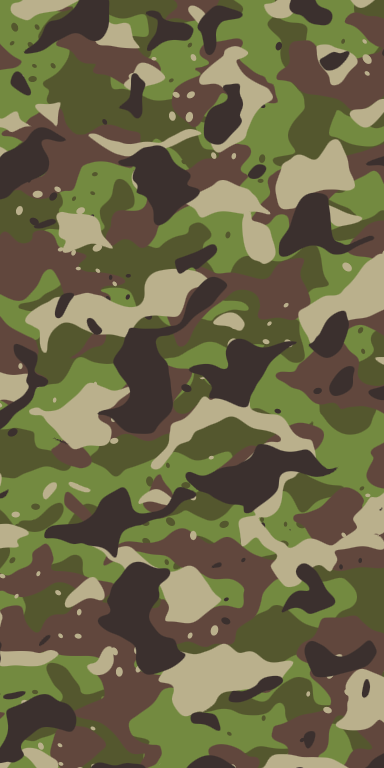
Write a Shadertoy shader that draws this pattern.

```glsl
// Woodland camouflage: five flat colours in layered, wavy blobs with small specks.

// Cells per canvas width, across and along the blobs
#define BLOB_SCALE vec2(4.9, 7.2)
#define BLOB_TILT -0.22
#define WARP_SCALE 9.0
#define WARP_AMOUNT 0.065
#define DETAIL 0.35
#define SPECK_GRID 20.0
// Blob thresholds, in standard deviations of the noise
#define OLIVE_LEVEL 0.18
#define BROWN_LEVEL 0.34
#define TAN_LEVEL 0.73
#define DARK_LEVEL 0.97

const vec3 GREEN = vec3(0.45, 0.54, 0.25);
const vec3 OLIVE = vec3(0.33, 0.34, 0.18);
const vec3 BROWN = vec3(0.38, 0.28, 0.24);
const vec3 TAN   = vec3(0.73, 0.69, 0.55);
const vec3 DARK  = vec3(0.23, 0.19, 0.18);

vec2 hash2(vec2 p) {
    vec3 q = fract(p.xyx * vec3(0.1031, 0.1030, 0.0973));
    q += dot(q, q.yzx + 33.33);
    return fract((q.xx + q.yz) * q.zy);
}

mat2 rotate(float a) {
    float c = cos(a), s = sin(a);
    return mat2(c, -s, s, c);
}

// Dot product of a random unit gradient with the offset from its corner
float corner(vec2 cell, vec2 offset) {
    float a = 6.2832 * hash2(cell).x;
    return dot(vec2(cos(a), sin(a)), offset);
}

float gradientNoise(vec2 p) {
    vec2 i = floor(p), f = p - i;
    vec2 u = f * f * f * (f * (f * 6.0 - 15.0) + 10.0);
    vec2 e = vec2(0.0, 1.0);
    return mix(mix(corner(i, f), corner(i + e.yx, f - e.yx), u.x),
               mix(corner(i + e.xy, f - e.xy), corner(i + e.yy, f - e.yy), u.x), u.y);
}

// Warped, stretched two-octave noise, scaled to unit deviation
float blobField(vec2 p, float seed) {
    vec2 shift = seed * vec2(17.3, 31.7);
    vec2 w = p * WARP_SCALE + shift;
    p += WARP_AMOUNT * vec2(gradientNoise(w), gradientNoise(w + 57.4));
    float tilt = BLOB_TILT + 0.14 * sin(seed * 2.4);
    vec2 q = rotate(-tilt) * p * BLOB_SCALE + shift;
    float n = gradientNoise(q) + DETAIL * gradientNoise(rotate(0.6) * q * 2.1 + 9.2);
    return n / (0.216 * sqrt(1.0 + DETAIL * DETAIL));
}

// Antialiased coverage of the region above a level
float blobs(vec2 p, float seed, float level) {
    float d = blobField(p, seed) - level;
    return clamp(d / max(fwidth(d), 1e-5) + 0.5, 0.0, 1.0);
}

// Clustered, jittered small ellipses
float specks(vec2 p, float seed, float density, float pixel) {
    vec2 g = p * SPECK_GRID + seed * 13.37;
    vec2 cell = floor(g);
    vec2 spot = hash2(cell + 71.0), shape = hash2(cell + 143.0);
    float cluster = gradientNoise(cell * 0.21 + seed * 5.1);
    if (cluster < 0.08 || hash2(cell + 211.0).x > density) return 0.0;

    vec2 q = rotate(6.2832 * shape.x) * (g - cell - 0.5 - 0.4 * (spot - 0.5));
    float radius = mix(0.11, 0.24, shape.y * shape.y);
    float d = (length(q * vec2(0.85, 1.2)) - radius) / SPECK_GRID;
    return clamp(0.5 - d / pixel, 0.0, 1.0);
}

void mainImage(out vec4 fragColor, in vec2 fragCoord) {
    float pixel = 1.0 / iResolution.x;
    vec2 p = fragCoord * pixel;

    // Ground greens
    vec3 color = mix(GREEN, OLIVE, blobs(p, 1.0, OLIVE_LEVEL));
    color = mix(color, OLIVE, specks(p, 2.0, 0.45, pixel));

    // Brown patches with pale and dark specks
    color = mix(color, BROWN, blobs(p, 3.0, BROWN_LEVEL));
    color = mix(color, TAN, specks(p, 4.0, 0.35, pixel));
    color = mix(color, DARK, specks(p, 5.0, 0.10, pixel));

    // Top layers
    color = mix(color, TAN, blobs(p, 6.0, TAN_LEVEL));
    color = mix(color, DARK, blobs(p, 7.0, DARK_LEVEL));

    fragColor = vec4(color, 1.0);
}
```
